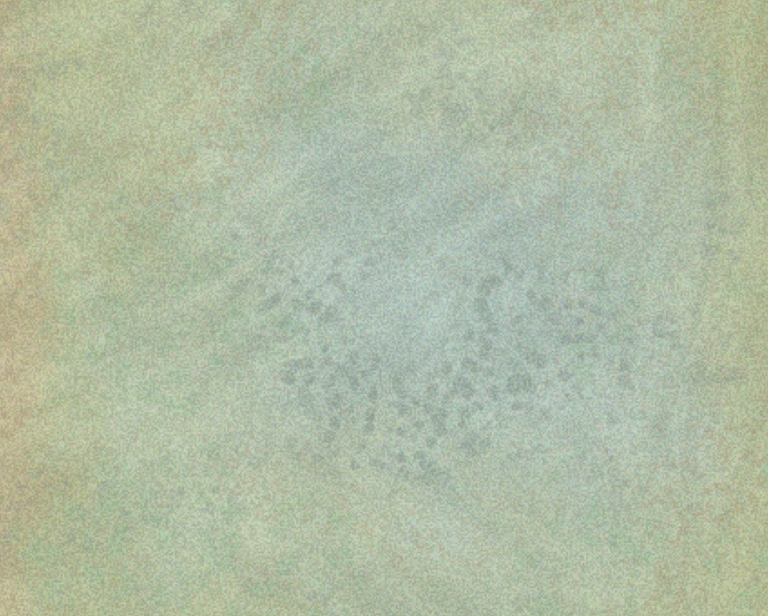
Give the GLSL for this texture, as a WebGL 1 fragment shader.

```glsl
precision highp float;
// Weathered sage-green plaster: a cool centre fading to warm, stained borders,
// built from layered noise for clouds, stretched noise for brush strokes,
// cellular noise for small grey blots and a fine coloured grain on top.
uniform vec2 u_resolution;

const vec3 COOL_SAGE = vec3(0.677, 0.748, 0.710);
const vec3 PALE_SAGE = vec3(0.704, 0.752, 0.652);
const vec3 OLIVE = vec3(0.712, 0.733, 0.575);
const vec3 TAN = vec3(0.735, 0.690, 0.560);
const vec3 GREY_BLOT = vec3(0.555, 0.610, 0.570);
const vec3 MOSS = vec3(0.590, 0.725, 0.590);
const vec3 RUST = vec3(0.690, 0.620, 0.490);

float hash(vec2 cell) {
  vec3 h = fract(cell.xyx * vec3(0.1031, 0.1030, 0.0973));
  h += dot(h, h.yzx + 33.33);
  return fract((h.x + h.y) * h.z);
}

float valueNoise(vec2 p) {
  vec2 cell = floor(p);
  vec2 f = fract(p);
  f = f * f * (3.0 - 2.0 * f);
  float low = mix(hash(cell), hash(cell + vec2(1.0, 0.0)), f.x);
  float high = mix(hash(cell + vec2(0.0, 1.0)), hash(cell + 1.0), f.x);
  return mix(low, high, f.y);
}

// Layered noise, turned a little per octave to hide the lattice.
float clouds(vec2 p) {
  float sum = 0.0;
  float weight = 0.5;
  for (int i = 0; i < 5; i++) {
    sum += weight * valueNoise(p);
    p = mat2(1.6, 1.2, -1.2, 1.6) * p + 17.3;
    weight *= 0.5;
  }
  return sum / 0.97;
}

// Distance to the nearest scattered point.
float cellular(vec2 p) {
  vec2 cell = floor(p);
  float nearest = 2.0;
  for (int y = -1; y <= 1; y++) {
    for (int x = -1; x <= 1; x++) {
      vec2 c = cell + vec2(float(x), float(y));
      vec2 point = c + vec2(hash(c + 7.0), hash(c + 91.0));
      nearest = min(nearest, length(p - point));
    }
  }
  return nearest;
}

// Noise stretched along a direction, centred on zero.
float strokes(vec2 p, float angle, vec2 frequency) {
  vec2 along = vec2(cos(angle), sin(angle));
  vec2 q = vec2(dot(p, along), dot(p, vec2(-along.y, along.x)));
  return clouds(q * frequency + 40.0) - 0.5;
}

vec2 sineWarp(vec2 p, float amount) {
  return p + amount * vec2(sin(p.y * 9.0 + 2.0 * sin(p.x * 5.0)),
                           sin(p.x * 8.0 + 2.0 * sin(p.y * 6.0)));
}

// Broad colour: cool middle, olive rim, tan on the far left.
vec3 groundColor(vec2 uv, vec2 p) {
  float drift = clouds(p * 4.0 + 11.0) - 0.5;
  float fine = clouds(p * 15.0 + 61.0) - 0.5;
  float rim = length((uv - vec2(0.60, 0.50)) * vec2(1.75, 1.45));
  rim += 0.45 * drift + 0.25 * fine;
  vec3 color = mix(COOL_SAGE, PALE_SAGE, smoothstep(0.15, 0.72, rim));
  color = mix(color, OLIVE, 0.85 * smoothstep(0.66, 1.12, rim));
  float left = uv.x - 0.10 * drift - 0.12 * fine;
  color = mix(color, TAN, 0.75 * (1.0 - smoothstep(-0.01, 0.085, left)));
  float right = uv.x + 0.14 * drift + 0.05 * fine;
  return mix(color, OLIVE, 0.6 * smoothstep(0.86, 1.0, right));
}

// Ragged small blots gathered where the patch noise is high.
float blots(vec2 p, float frequency, float patchFrequency) {
  float ragged = clouds(p * 48.0 + 5.0) - 0.5;
  float spot = 1.0 - smoothstep(0.10, 0.48, cellular(p * frequency) + 1.1 * ragged);
  return spot * smoothstep(0.42, 0.68, clouds(p * patchFrequency + 23.0));
}

vec3 grain(vec2 p) {
  float light = valueNoise(p * 340.0) - 0.5;
  vec3 tint = vec3(valueNoise(p * 300.0 + 31.0), valueNoise(p * 300.0 + 57.0),
                   valueNoise(p * 300.0 + 83.0)) - 0.5;
  return 0.115 * light + 0.065 * tint;
}

void main() {
  vec2 uv = gl_FragCoord.xy / u_resolution;
  vec2 p = gl_FragCoord.xy / u_resolution.y;
  vec2 warped = sineWarp(p, 0.012);
  vec3 color = groundColor(uv, warped);

  // Brush strokes: rising on the left, falling below, upright on the right.
  float rising = strokes(warped, 0.60, vec2(7.0, 24.0));
  float falling = strokes(warped, -0.65, vec2(7.0, 20.0));
  float upright = strokes(warped, 1.45, vec2(5.0, 32.0));
  float slanted = mix(falling, rising, smoothstep(0.15, 0.65, uv.y + 0.3 - 0.5 * uv.x));
  color += 0.105 * mix(slanted, upright, smoothstep(0.68, 0.92, uv.x));
  color += 0.075 * (clouds(warped * 6.0 + 71.0) - 0.5);

  // Stains and blots, densest in the middle.
  float middle = 1.0 - smoothstep(0.12, 0.62, length(uv - vec2(0.54, 0.44)));
  color = mix(color, GREY_BLOT, (0.20 + 0.32 * middle) * blots(warped, 34.0, 6.0));
  color = mix(color, MOSS, 0.32 * blots(warped + 3.7, 18.0, 5.0));
  color = mix(color, RUST, 0.30 * blots(warped + 8.1, 42.0, 4.0) * (1.0 - 0.6 * middle));

  gl_FragColor = vec4(clamp(color + grain(p), 0.0, 1.0), 1.0);
}
```
